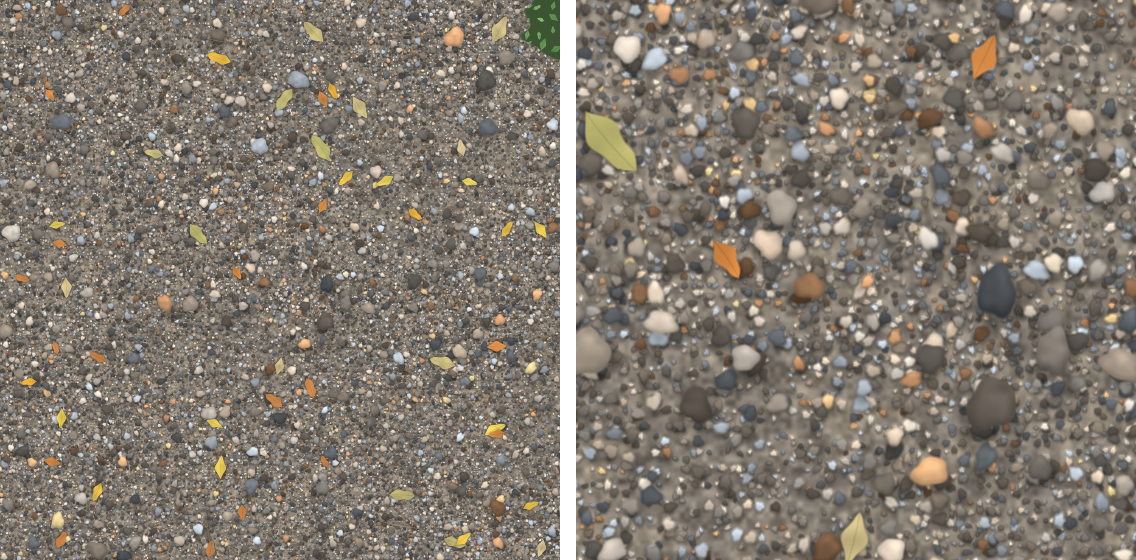
Left, the full canvas; right, a detail of the centre.
Write a WebGL 2 fragment shader that draws this texture.

```glsl
#version 300 es
precision highp float;
// Damp gravel path: gritty soil, mixed pebbles, fallen leaves and a tuft of green.

uniform vec2 u_resolution;
out vec4 fragColor;

const float TAU = 6.2832;

vec3 hash3(vec2 p, float seed) {
    vec3 q = fract((p.xyx + seed * 17.37) * vec3(0.1031, 0.1030, 0.0973));
    q += dot(q, q.yxz + 33.33);
    return fract((q.xxy + q.yzz) * q.zyx);
}

mat2 rotation(float angle) {
    float c = cos(angle), s = sin(angle);
    return mat2(c, s, -s, c);
}

float edgeWidth() {
    return max(0.0011, 0.7 / u_resolution.y);
}

// Smooth value noise in 0..1
float valueNoise(vec2 p, float seed) {
    vec2 cell = floor(p), f = fract(p);
    f = f * f * (3.0 - 2.0 * f);
    float low = mix(hash3(cell, seed).x, hash3(cell + vec2(1, 0), seed).x, f.x);
    float high = mix(hash3(cell + vec2(0, 1), seed).x, hash3(cell + vec2(1, 1), seed).x, f.x);
    return mix(low, high, f.y);
}

// Broad patches from layered sines, about -1..1
float patches(vec2 p) {
    return 0.5 * sin(p.x * 9.0 + 2.0 * sin(p.y * 7.0)) + 0.5 * sin(p.y * 13.0 - 2.0 * sin(p.x * 5.0 + 1.0));
}

vec3 soilColor(vec2 uv) {
    float coarse = valueNoise(uv * 55.0, 1.0);
    float fine = valueNoise(uv * 150.0, 2.0);
    float grain = valueNoise(uv * 300.0, 3.0);
    float tone = 0.29 + 0.09 * coarse + 0.17 * fine + 0.17 * grain + 0.015 * patches(uv);
    return tone * mix(vec3(1.05, 0.99, 0.92), vec3(1.07, 0.99, 0.88), coarse);
}

// Mostly warm grey stone, with some slate and a little rust
vec3 stoneColor(vec3 rnd) {
    float tone = mix(0.31, 0.90, pow(rnd.x, 1.35));
    vec3 tint = mix(vec3(1.03, 1.0, 0.96), vec3(1.10, 0.99, 0.87), rnd.z);
    tint = mix(tint, vec3(0.95, 1.0, 1.05), step(0.76, rnd.y));
    tint = mix(tint, vec3(1.28, 0.96, 0.70), step(rnd.y, 0.07));
    return min(tone * tint, vec3(0.93));
}

// Jittered rounded stones; radii are fractions of one grid cell
vec3 addStones(vec3 ground, vec2 uv, float cells, float density, vec2 radii, float seed) {
    vec2 p = uv * cells;
    float soft = edgeWidth() * cells;
    for (int j = -1; j <= 1; j++)
    for (int i = -1; i <= 1; i++) {
        vec2 cell = floor(p) + vec2(i, j);
        vec3 place = hash3(cell, seed);
        vec3 form = hash3(cell, seed + 1.0);
        if (place.z > density * (1.0 + 0.3 * patches(cell / cells))) continue;
        vec2 offset = p - cell - 0.2 - 0.6 * place.xy;
        vec2 q = rotation(form.x * TAU) * offset;
        q.x /= mix(1.0, 1.5, form.z);
        float angle = atan(q.y, q.x);
        float radius = mix(radii.x, radii.y, form.y * form.y);
        float outline = radius * (1.0 + 0.09 * sin(3.0 * angle + form.z * TAU) + 0.05 * sin(5.0 * angle));
        float d = length(q) - outline;
        float shadow = smoothstep(0.2, -0.1, d + 0.25 * offset.y);
        float light = 1.0 + 0.13 * offset.y / radius - 0.14 * smoothstep(-0.5 * radius, 0.0, d);
        float mottle = 0.92 + 0.16 * valueNoise(uv * 170.0, seed);
        vec3 stone = stoneColor(hash3(cell, seed + 2.0)) * light * mottle;
        ground = mix(ground * (1.0 - 0.24 * shadow), stone, smoothstep(soft, -soft, d));
    }
    return ground;
}

// Pointed leaves, or twigs when narrow; halfSize is in grid cells
vec3 addLeaves(vec3 ground, vec2 uv, float cells, float density, vec2 halfSize, vec3 colorA, vec3 colorB, float seed) {
    vec2 p = uv * cells;
    float soft = edgeWidth() * cells;
    for (int j = -1; j <= 1; j++)
    for (int i = -1; i <= 1; i++) {
        vec2 cell = floor(p) + vec2(i, j);
        vec3 place = hash3(cell, seed);
        vec3 form = hash3(cell, seed + 1.0);
        if (place.z > density) continue;
        vec2 q = rotation(form.x * TAU) * (p - cell - 0.25 - 0.5 * place.xy);
        vec2 size = halfSize * mix(0.6, 1.1, form.y);
        float along = q.x / size.x;
        q.y += size.x * 0.15 * (form.z - 0.5) * along * along;
        float d = abs(q.y) - size.y * (1.0 - along * along) * (1.0 + 0.2 * sin(along * 5.0 + form.z * TAU));
        float rib = smoothstep(soft, 0.0, abs(q.y));
        vec3 leaf = mix(colorA, colorB, form.z) * (0.88 + 0.2 * valueNoise(uv * 90.0, seed) - 0.08 * rib);
        ground *= 1.0 - 0.25 * smoothstep(0.06, -0.02, d);
        ground = mix(ground, leaf, smoothstep(soft, -soft, d));
    }
    return ground;
}

void main() {
    vec2 uv = gl_FragCoord.xy / u_resolution.y;
    vec3 color = soilColor(uv);

    // Stones from grit to cobbles
    color = addStones(color, uv, 200.0, 0.55, vec2(0.22, 0.45), 10.0);
    color = addStones(color, uv, 125.0, 0.50, vec2(0.22, 0.45), 20.0);
    color = addStones(color, uv, 72.0, 0.38, vec2(0.20, 0.42), 30.0);
    color = addStones(color, uv, 43.0, 0.20, vec2(0.22, 0.40), 40.0);
    color = addStones(color, uv, 25.0, 0.05, vec2(0.24, 0.42), 50.0);

    // Twigs, then pale, yellow and orange leaves
    color = addLeaves(color, uv, 9.0, 0.08, vec2(0.36, 0.009), vec3(0.66, 0.60, 0.50), vec3(0.50, 0.43, 0.34), 60.0);
    color = addLeaves(color, uv, 13.0, 0.05, vec2(0.33, 0.14), vec3(0.86, 0.77, 0.58), vec3(0.72, 0.70, 0.42), 70.0);
    color = addLeaves(color, uv, 14.0, 0.06, vec2(0.32, 0.13), vec3(0.92, 0.83, 0.36), vec3(0.91, 0.68, 0.22), 80.0);
    color = addLeaves(color, uv, 15.0, 0.06, vec2(0.29, 0.13), vec3(0.87, 0.55, 0.27), vec3(0.74, 0.50, 0.29), 90.0);

    // Green tuft in the upper right corner
    vec3 tuft = addLeaves(vec3(0.24, 0.33, 0.20), uv, 42.0, 0.9, vec2(0.45, 0.2), vec3(0.35, 0.56, 0.30), vec3(0.56, 0.74, 0.45), 100.0);
    float reach = length((uv - vec2(1.01, 0.97)) * vec2(1.0, 0.8)) + 0.03 * (valueNoise(uv * 45.0, 110.0) - 0.5);
    color = mix(color, tuft, smoothstep(0.076, 0.070, reach));

    fragColor = vec4(clamp(color, 0.0, 1.0), 1.0);
}
```
